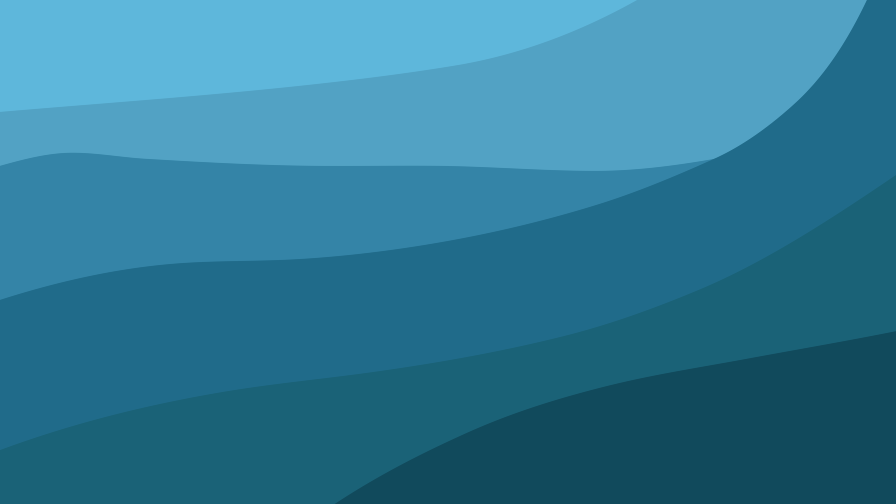
Give the GLSL for this background, as a Shadertoy shader.

```glsl
#define SKY_BLUE   vec3(0.369, 0.716, 0.859)
#define SOFT_BLUE  vec3(0.322, 0.637, 0.768)
#define MID_BLUE   vec3(0.204, 0.518, 0.655)
#define DEEP_BLUE  vec3(0.126, 0.420, 0.542)
#define TEAL       vec3(0.102, 0.384, 0.467)
#define DARK_TEAL  vec3(0.067, 0.290, 0.361)
#define EDGE_WIDTH 0.6

// A knot holds x, height and slope, in units of canvas height.
struct Curve { vec3 knot; float height; };

float tangentHeight(float x, vec3 knot) {
    return knot.y + knot.z * (x - knot.x);
}

Curve startAt(float x, vec3 knot) {
    return Curve(knot, tangentHeight(x, knot));
}

// Adds a cubic Hermite span, with a straight run beyond its end
void curveTo(inout Curve curve, float x, vec3 next) {
    vec3 last = curve.knot;
    float span = next.x - last.x;
    float t = (x - last.x) / span;
    if (t > 1.0) {
        curve.height = tangentHeight(x, next);
    } else if (t > 0.0) {
        float s = 1.0 - t;
        float blend = t * t * (3.0 - 2.0 * t);
        curve.height = mix(last.y, next.y, blend)
                     + span * t * s * (s * last.z - t * next.z);
    }
    curve.knot = next;
}

// Fills everything below an edge
void fillBelow(inout vec3 color, Curve edge, float y, vec3 fill) {
    float depth = edge.height - y;
    float pixel = length(vec2(dFdx(depth), dFdy(depth))) * EDGE_WIDTH;
    color = mix(color, fill, smoothstep(-pixel, pixel, depth));
}

void mainImage(out vec4 fragColor, in vec2 fragCoord) {
    vec2 p = fragCoord / iResolution.y;
    float x = p.x;
    vec3 color = SKY_BLUE;

    // Upper slope
    Curve edge = startAt(x, vec3(0.0, 0.778, 0.085));
    curveTo(edge, x, vec3(0.625, 0.833, 0.11));
    curveTo(edge, x, vec3(0.903, 0.870, 0.165));
    curveTo(edge, x, vec3(1.264, 1.0, 0.56));
    fillBelow(color, edge, p.y, SOFT_BLUE);

    // Gentle crest
    edge = startAt(x, vec3(0.0, 0.671, 0.28));
    curveTo(edge, x, vec3(0.144, 0.697, 0.0));
    curveTo(edge, x, vec3(0.289, 0.685, -0.06));
    curveTo(edge, x, vec3(0.625, 0.671, -0.01));
    curveTo(edge, x, vec3(0.868, 0.671, -0.01));
    curveTo(edge, x, vec3(1.181, 0.661, 0.0));
    curveTo(edge, x, vec3(1.435, 0.688, 0.18));
    fillBelow(color, edge, p.y, MID_BLUE);

    // Sweeping wave
    edge = startAt(x, vec3(0.0, 0.405, 0.32));
    curveTo(edge, x, vec3(0.347, 0.477, 0.08));
    curveTo(edge, x, vec3(0.593, 0.486, 0.06));
    curveTo(edge, x, vec3(0.889, 0.522, 0.18));
    curveTo(edge, x, vec3(1.185, 0.594, 0.31));
    curveTo(edge, x, vec3(1.417, 0.685, 0.45));
    curveTo(edge, x, vec3(1.574, 0.792, 0.9));
    curveTo(edge, x, vec3(1.720, 1.0, 2.1));
    fillBelow(color, edge, p.y, DEEP_BLUE);

    // Lower swell
    edge = startAt(x, vec3(0.0, 0.107, 0.37));
    curveTo(edge, x, vec3(0.440, 0.222, 0.17));
    curveTo(edge, x, vec3(0.741, 0.262, 0.14));
    curveTo(edge, x, vec3(1.118, 0.333, 0.25));
    curveTo(edge, x, vec3(1.389, 0.426, 0.42));
    curveTo(edge, x, vec3(1.778, 0.653, 0.68));
    fillBelow(color, edge, p.y, TEAL);

    // Corner bank
    edge = startAt(x, vec3(0.664, 0.0, 0.66));
    curveTo(edge, x, vec3(0.926, 0.141, 0.45));
    curveTo(edge, x, vec3(1.204, 0.234, 0.25));
    curveTo(edge, x, vec3(1.481, 0.288, 0.185));
    curveTo(edge, x, vec3(1.778, 0.343, 0.2));
    fillBelow(color, edge, p.y, DARK_TEAL);

    fragColor = vec4(color, 1.0);
}
```
